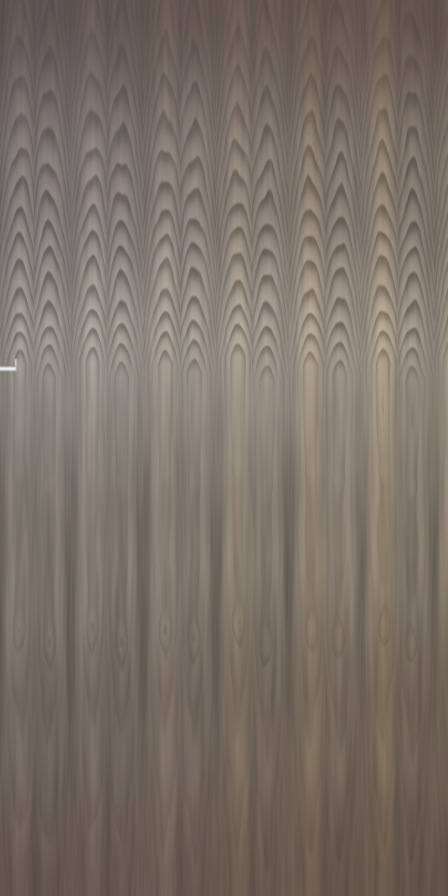
Reproduce this texture procedurally as a Shadertoy shader.

```glsl
// Book-matched wood veneer: mirrored leaves with cathedral arches above straight grain.

const float LEAVES = 12.33;        // leaves across the canvas
const float FIRST_SEAM = 0.947;    // first mirror seam, in leaf widths
const float ARCH_CENTRE = 0.40;    // arch axis within a leaf, from its narrow side
const float ARCH_STEEPNESS = 9.5;  // rings crossed per squared leaf width
const float ARCH_END = 0.412;      // depth where the arches stop
const float LEAF_SHIFT = 0.014;    // vertical offset between mirrored leaves
const float RING_CONTRAST = 0.29;
const float RING_SOFTNESS = 0.16;  // least width of a ring edge, in rings
const float FIBRE_CONTRAST = 0.08;
const float SEAM_SHADE = 0.10;
const vec3 WARM_TINT = vec3(1.035, 1.0, 0.92);
const vec3 COOL_TINT = vec3(0.99, 1.0, 1.025);
const vec3 SCUFF_COLOUR = vec3(0.93, 0.94, 0.95);
const int TONES = 6;
const vec3 TONE[TONES] = vec3[TONES]( // evenly spaced from top to bottom
    vec3(0.385, 0.335, 0.315), vec3(0.485, 0.45, 0.425), vec3(0.58, 0.55, 0.515),
    vec3(0.505, 0.47, 0.43), vec3(0.445, 0.40, 0.36), vec3(0.395, 0.34, 0.305));

float hash(float n) {
    return fract(sin(n * 91.7 + 3.1) * 437.58);
}

vec2 gradient(vec2 cell) {
    float angle = 6.2832 * fract(sin(dot(cell, vec2(127.1, 311.7))) * 4375.85);
    return vec2(cos(angle), sin(angle));
}

float gradientNoise(vec2 p) {
    vec2 i = floor(p), f = fract(p);
    vec2 w = f * f * f * (f * (f * 6.0 - 15.0) + 10.0);
    vec2 e = vec2(1.0, 0.0);
    float low = mix(dot(gradient(i), f), dot(gradient(i + e), f - e), w.x);
    float high = mix(dot(gradient(i + e.yx), f - e.yx), dot(gradient(i + 1.0), f - 1.0), w.x);
    return mix(low, high, w.y);
}

// Raised oval in the ring field, which closes the rings into a knot
float knot(vec2 p, float depth, vec2 size) {
    vec2 d = (p - vec2(0.0, depth)) / size;
    return exp(-dot(d, d));
}

// Growth ring number; x is measured from the arch axis, y downwards
float ringField(vec2 p, float leaf) {
    float y = min(p.y, ARCH_END);
    float rings = 20.0 * y + 23.0 * y * y - ARCH_STEEPNESS * p.x * p.x;
    rings -= 2.6 * smoothstep(0.62, 1.05, p.y);
    rings += 0.7 * knot(p, 0.46, vec2(0.16, 0.065));
    rings += 0.45 * knot(p, 0.53, vec2(0.12, 0.010));
    rings += 0.9 * knot(p, 0.708, vec2(0.17, 0.016));
    rings += 0.55 * gradientNoise(vec2(p.x * 2.6 + leaf * 0.09 + 0.3, p.y * 11.0));
    return rings + 0.10 * gradientNoise(vec2(p.x * 6.0, p.y * 30.0 + leaf * 0.3));
}

// Dark late wood below each ring edge, light early wood above it
float ringTone(float rings) {
    float slope = fwidth(rings);
    float width = clamp(slope, RING_SOFTNESS, 0.7);
    float t = fract(rings);
    float edge = smoothstep(1.0 - width, 1.0, t);
    float late = 1.0 - smoothstep(0.0, 0.5, t) + edge;
    float early = smoothstep(0.4, 0.8, t) * (1.0 - edge);
    return (0.30 + 0.25 * early - late) * (1.0 - smoothstep(0.35, 0.7, slope));
}

vec3 baseTone(float depth) {
    vec3 tone = TONE[0];
    for (int i = 1; i < TONES; i++)
        tone = mix(tone, TONE[i], smoothstep(0.0, 1.0, depth * float(TONES - 1) - float(i - 1)));
    return tone;
}

float box(vec2 p, vec2 centre, vec2 halfSize, float blur) {
    vec2 d = abs(p - centre) - halfSize;
    return 1.0 - smoothstep(-blur, blur, max(d.x, d.y));
}

void mainImage(out vec4 fragColor, in vec2 fragCoord) {
    vec2 p = fragCoord / iResolution.xy;
    p.y = 1.0 - p.y;

    // Mirrored leaves, each slightly shifted against its neighbour
    float s = p.x * LEAVES - FIRST_SEAM;
    float leaf = floor(s);
    float mirrored = mod(leaf, 2.0);
    float u = mix(fract(s), 1.0 - fract(s), mirrored);
    float shift = LEAF_SHIFT * (mirrored - 0.5) + 0.012 * (hash(leaf) - 0.5);
    vec2 grain = vec2(u - ARCH_CENTRE, p.y + shift);

    // Rings are bold in the arches and faint in the straight grain
    float bold = mix(0.3, 1.0, smoothstep(0.02, 0.24, p.y));
    bold *= mix(1.0, 0.24, smoothstep(0.36, 0.45, p.y));
    float axis = exp(-14.0 * grain.x * grain.x);
    float light = 1.0 + RING_CONTRAST * bold * (0.3 + 0.7 * axis) * ringTone(ringField(grain, leaf));

    // Long fibres and broad vertical streaks
    float fibre = gradientNoise(vec2(u * 9.0 + leaf * 13.0, p.y * 12.0));
    float streak = gradientNoise(vec2(u * 4.0 + 7.0, p.y * 3.5 + leaf * 0.03));
    float leafTone = gradientNoise(vec2(s * 0.7, p.y * 2.5 + 4.0));
    float straight = smoothstep(0.35, 0.65, p.y);
    light += FIBRE_CONTRAST * fibre + 0.17 * straight * streak + 0.07 * leafTone;

    // Shade at the seams and sheen on alternate leaves
    float wideSeam = smoothstep(0.66, 1.0, u);
    float narrowSeam = 1.0 - smoothstep(0.0, 0.13, u);
    light -= SEAM_SHADE * (wideSeam * mix(0.6, 1.0, straight) + 0.5 * narrowSeam);
    light += 0.06 * axis * (mirrored - 0.3);
    light *= 1.02 - 0.18 * (p.x - 0.52) * (p.x - 0.52);

    float warmth = smoothstep(0.1, 0.9, p.x) * (0.45 + 0.55 * axis * mirrored);
    vec3 colour = baseTone(p.y) * light * mix(COOL_TINT, WARM_TINT, warmth);

    // Small pale scuff at the left edge
    float blur = 1.0 / 256.0;
    vec2 q = vec2(p.x, p.y * iResolution.y / iResolution.x);
    float scuff = box(q, vec2(0.012, 0.823), vec2(0.024, 0.004), blur);
    scuff = max(scuff, 0.8 * box(q, vec2(0.035, 0.809), vec2(0.002, 0.007), blur));
    fragColor = vec4(mix(colour, SCUFF_COLOUR, scuff), 1.0);
}
```
